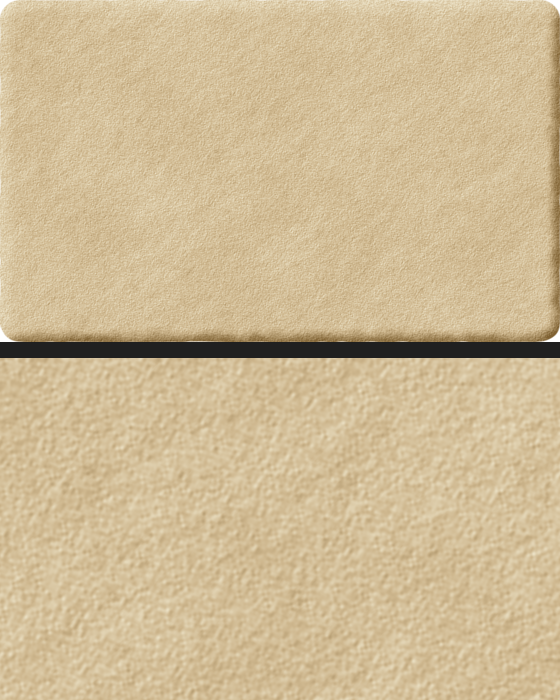
Top: the whole. Bottom: its middle third, enlarged.
Give the GLSL for this texture, as a Shadertoy shader.

```glsl
float hash(vec2 p) {
    vec3 q = fract(vec3(p.xyx) * 0.1031);
    q += dot(q, q.yzx + 33.33);
    return fract((q.x + q.y) * q.z);
}

float noise(vec2 p) {
    vec2 cell = floor(p), f = fract(p);
    f = f * f * (3.0 - 2.0 * f);
    return mix(mix(hash(cell), hash(cell + vec2(1, 0)), f.x),
               mix(hash(cell + vec2(0, 1)), hash(cell + vec2(1, 1)), f.x), f.y);
}

float fbm(vec2 p) {
    float sum = 0.0, amplitude = 0.5;
    for (int i = 0; i < 4; i++) {
        sum += amplitude * noise(p);
        p = mat2(1.6, 1.2, -1.2, 1.6) * p + 17.3;
        amplitude *= 0.5;
    }
    return sum;
}

// Coordinates stretched along the rising diagonal
vec2 diagonal(vec2 p, float stretch) {
    return vec2(dot(p, vec2(0.75, 0.66)), stretch * dot(p, vec2(-0.66, 0.75))) + 20.0;
}

// Sand grains: two turned layers, so that no grid direction shows
float grain(vec2 p) {
    vec2 turned = mat2(0.92, 0.39, -0.39, 0.92) * p;
    vec2 tilted = mat2(0.54, -0.84, 0.84, 0.54) * p;
    return noise(turned * 225.0 + 300.0) + noise(tilted * 285.0 + 500.0) - 1.0;
}

// Sand colours, indexed by tone
vec3 sandColor(float tone) {
    vec3 shadow = vec3(0.57, 0.46, 0.28);
    vec3 ochre = vec3(0.81, 0.72, 0.56);
    vec3 cream = vec3(0.90, 0.85, 0.73);
    vec3 color = mix(shadow, ochre, clamp((tone - 0.46) / 0.26, -0.3, 1.0));
    return mix(color, cream, clamp((tone - 0.72) / 0.13, 0.0, 1.2));
}

void mainImage(out vec4 fragColor, in vec2 fragCoord) {
    vec2 p = fragCoord / iResolution.y;
    vec2 halfSize = 0.5 * iResolution.xy / iResolution.y;
    vec2 centered = p - halfSize;

    // Rounded slab with a slightly worn outline
    float radius = 0.06;
    vec2 corner = abs(centered) - halfSize + radius;
    float inset = radius - length(max(corner, 0.0)) - min(max(corner.x, corner.y), 0.0);
    inset -= 0.004 * (noise(p * 34.0 + 9.0) - 0.6);
    float wornInset = inset + 0.022 * (fbm(p * 24.0 + 3.0) - 0.47);

    // Faint mottling, from broad patches down to small smudges
    float tone = 0.753;
    tone += 0.065 * (fbm(diagonal(p, 1.6) * 5.0) - 0.47);
    tone += 0.045 * (fbm(diagonal(p, 1.9) * 24.0 + 40.0) - 0.47);

    // Shallow dents and grains lit from the upper left, with small dark pits
    vec2 toLight = vec2(-0.003, 0.003);
    float dents = fbm(diagonal(p, 1.8) * 20.0) - fbm(diagonal(p + toLight, 1.8) * 20.0);
    float sand = grain(p);
    tone += 0.16 * dents;
    tone -= 0.04 * smoothstep(0.6, 0.8, fbm(diagonal(p, 1.8) * 45.0 + 80.0));
    tone += 0.045 * sand + 0.05 * (sand - grain(p + 0.8 * toLight));

    // Rounded rim: bright at top and left, shaded at bottom and right
    vec2 outward = sign(centered) * max(corner, 0.0);
    outward /= max(length(outward), 0.0001);
    float facing = dot(outward, vec2(-0.7, 0.7));
    float bevel = 1.0 - smoothstep(0.0, 0.055, wornInset);
    tone += facing > 0.0 ? 0.08 * facing * bevel : 0.42 * facing * bevel * bevel;

    float pixel = 1.0 / iResolution.y;
    float coverage = smoothstep(-pixel, pixel, inset);
    fragColor = vec4(mix(vec3(1.0), sandColor(tone), coverage), 1.0);
}
```
